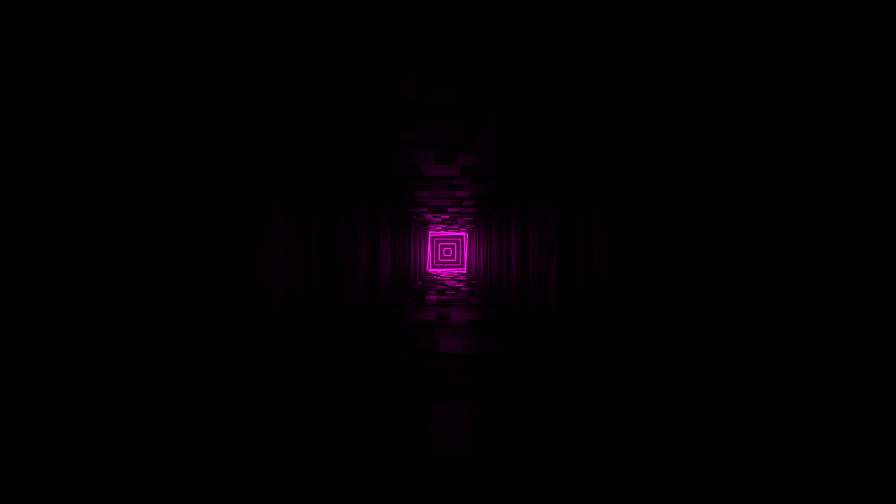
Reproduce this background procedurally as a Shadertoy shader.

```glsl
// A dark square corridor ending in nested magenta neon frames, reflected on tiles and panels.

const vec3 NEON = vec3(0.92, 0.06, 0.82);
const vec3 REFLECTION = vec3(1.0, 0.0, 0.83);
const float PORTAL = 0.037; // half size of the far opening

float hash(vec2 p) {
    p = fract(p * vec2(0.1031, 0.1137));
    p += dot(p, p.yx + 33.33);
    return fract((p.x + p.y) * p.x * 17.0);
}

vec2 gradientAt(vec2 cell) {
    float a = 6.2832 * hash(cell);
    return vec2(cos(a), sin(a));
}

float gradientNoise(vec2 p) {
    vec2 i = floor(p), f = fract(p);
    vec2 u = f * f * f * (f * (f * 6.0 - 15.0) + 10.0);
    vec2 e = vec2(0.0, 1.0);
    float low = mix(dot(gradientAt(i), f), dot(gradientAt(i + e.yx), f - e.yx), u.x);
    float high = mix(dot(gradientAt(i + e), f - e), dot(gradientAt(i + 1.0), f - 1.0), u.x);
    return mix(low, high, u.y);
}

mat2 rotation(float a) {
    return mat2(cos(a), sin(a), -sin(a), cos(a));
}

float frameDistance(vec2 p, float halfSize, float corner) {
    vec2 q = abs(p) - halfSize + corner;
    return abs(length(max(q, 0.0)) + min(max(q.x, q.y), 0.0) - corner);
}

float lineMask(float dist, float halfWidth, float px) {
    return clamp(0.5 + (halfWidth - dist) / px, 0.0, 1.0);
}

// Random steps along one axis, softened at each joint
float steps(float x, float row, float soft) {
    float i = floor(x);
    float joint = smoothstep(1.0 - soft, 1.0, fract(x));
    return mix(hash(vec2(i, row)), hash(vec2(i + 1.0, row)), joint);
}

float tileRow(float u, float row, float soft) {
    return steps(u * 4.2 + 7.0 * hash(vec2(row, 91.0)), row, soft);
}

// Floor and ceiling: perspective tiles lit along a central column
float tiledPlane(vec2 p, float px) {
    float d = max(abs(p.y), PORTAL);
    float depth = 1.2 / d + (p.y > 0.0 ? 40.0 : 83.0);
    float soft = clamp(1.2 * px / (d * d), 0.03, 1.0);
    float softU = clamp(4.2 * px / d, 0.03, 1.0);
    float row = floor(depth);
    float u = p.x / d;
    float tile = mix(tileRow(u, row, softU), tileRow(u, row + 1.0, softU),
                     smoothstep(1.0 - soft, 1.0, fract(depth)));
    float spread = p.x / (0.036 + 0.26 * d * exp(-2.2 * d));
    float light = 0.72 * exp(-(d - PORTAL) / 0.05) + 0.065 * exp(-d / 0.22);
    return light * exp(-spread * spread) * (0.15 + 1.6 * tile * tile);
}

// Side walls: vertical panels with a glow at mid height
float panelWall(vec2 p, float px) {
    float d = max(abs(p.x), PORTAL);
    float side = p.x > 0.0 ? 12.0 : 57.0;
    float soft = clamp(1.6 * px / (d * d), 0.1, 1.0);
    float panel = steps(1.6 / d, side, soft);
    float grain = 1.0 + 0.7 * gradientNoise(vec2(6.0 / d + side, p.y * 9.0));
    float rise = (p.y + 0.004) / (0.036 + 0.22 * d);
    float far = (d - 0.19) / 0.13;
    float light = 0.5 * exp(-(d - PORTAL) / 0.042) + 0.055 * exp(-far * far);
    float pillar = smoothstep(0.012, 0.03, abs(d - 0.235));
    return light * exp(-rise * rise) * (0.35 + 1.1 * panel * panel) * grain * pillar;
}

// Unlit tilted frames: dark bars with a faint lit rim
float unlitFrames(float light, vec2 p, float px) {
    for (int i = 0; i < 6; i++) {
        float k = float(i);
        float size = 0.056 * pow(1.38, k);
        float tilt = 0.16 * (hash(vec2(k, 5.0)) - 0.5) + 0.06 * cos(k * 3.1416);
        float dist = frameDistance(rotation(tilt) * p, size, 0.001);
        light *= 1.0 - 0.65 * lineMask(dist, 0.03 * size, px);
        light += 0.05 * exp(-k * 0.8) * lineMask(abs(dist - 0.04 * size), 0.0006, px);
    }
    return light;
}

void mainImage(out vec4 fragColor, in vec2 fragCoord) {
    float px = 1.0 / iResolution.y;
    vec2 p = (fragCoord - 0.5 * iResolution.xy) * px;
    float extent = max(abs(p.x), abs(p.y));

    // Corridor surfaces
    float onPlane = smoothstep(-px, px, abs(p.y) - abs(p.x));
    float light = mix(panelWall(p, px), tiledPlane(p, px), onPlane);
    light = unlitFrames(light, p, px);
    light *= smoothstep(PORTAL - px, PORTAL + px, extent);
    light *= 1.0 - smoothstep(0.3, 0.48, extent);

    // Dim haze inside the opening and around it
    float inside = 1.0 - smoothstep(PORTAL - px, PORTAL + px, extent);
    light += 0.2 * inside + 0.09 * exp(-max(extent - PORTAL, 0.0) / 0.014);
    vec3 color = REFLECTION * light;

    // Neon frames, shrinking with distance; the nearest two are tilted
    vec2 q = p + vec2(0.001, 0.0);
    for (int i = 0; i < 5; i++) {
        float k = float(i);
        float size = i < 2 ? 0.0375 - 0.003 * k : 0.0255 - 0.0092 * (k - 2.0);
        float tilt = i < 2 ? 0.06 - 0.1 * k : 0.0;
        float dist = frameDistance(rotation(tilt) * q, size, i < 3 ? 0.001 : 0.003);
        float strength = i == 2 ? 0.5 : 0.8;
        color += NEON * strength * (lineMask(dist, 0.0012, px) + 0.14 * exp(-dist / 0.003));
    }
    fragColor = vec4(min(color, vec3(1.0)), 1.0);
}
```
